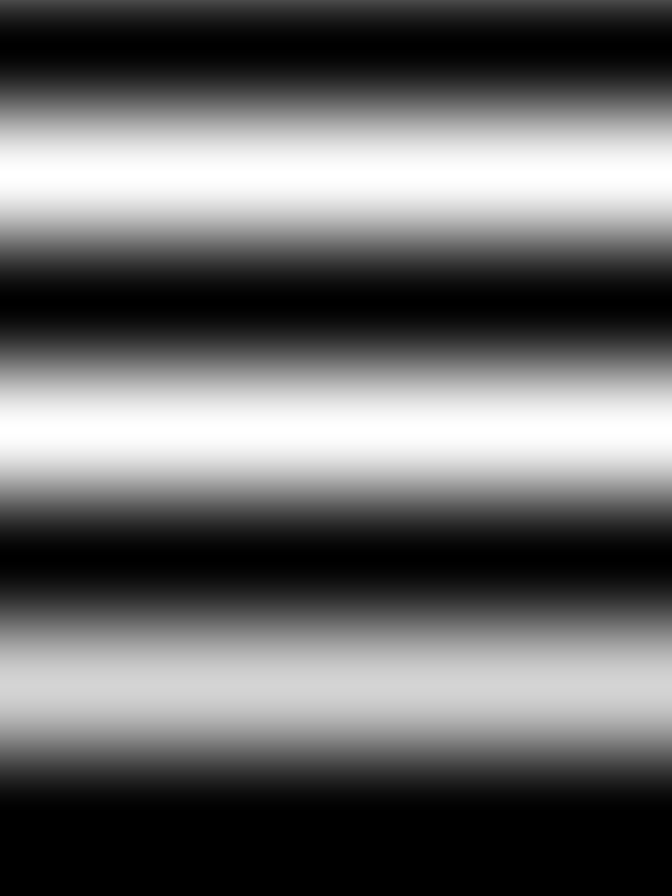
This background is drawn by a Shadertoy shader. Its source:

```glsl
// Soft horizontal grey bands: two white, one dimmer, over a black base.
const float PERIOD = 0.2855;
const float TOP_CREST = 0.805;

void mainImage(out vec4 fragColor, in vec2 fragCoord) {
    float height = fragCoord.y / iResolution.y;

    // Cosine bands, counted downward from the highest crest
    float band = (TOP_CREST - height) / PERIOD;
    float shade = 0.5 + 0.5 * cos(6.28319 * band);

    // The third band is dimmer; the space below it stays black
    float index = floor(band + 0.5);
    float strength = index < 2.0 ? 1.0 : 0.83;
    strength *= 1.0 - step(2.5, band);

    fragColor = vec4(vec3(shade * strength), 1.0);
}
```
